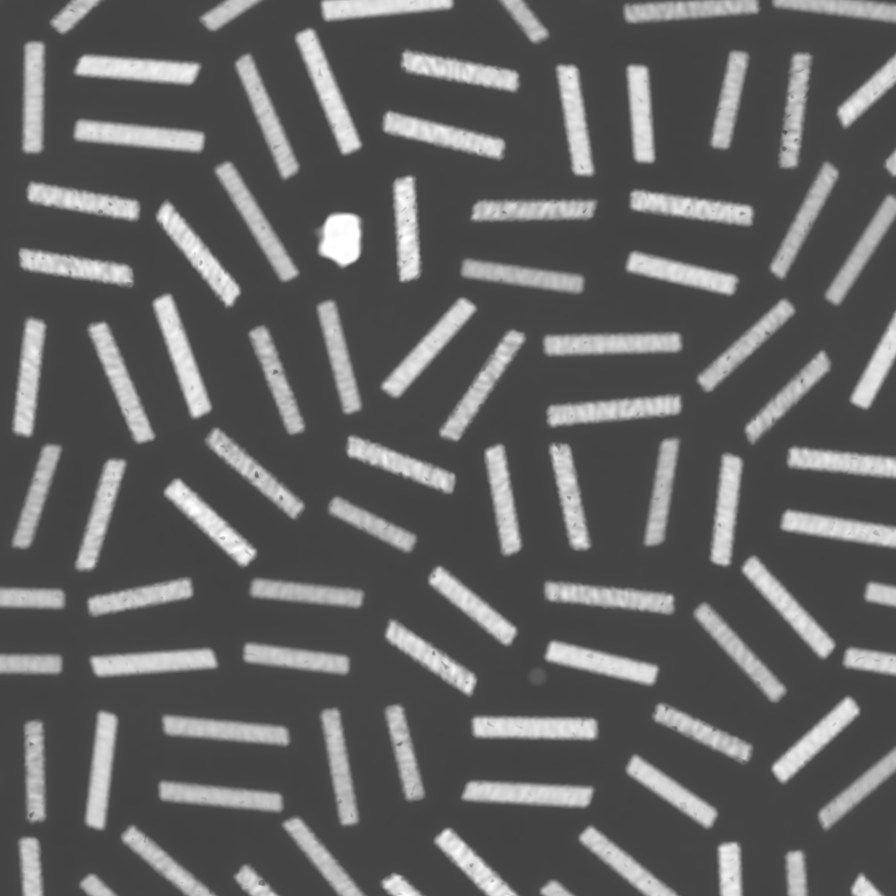
Write a WebGL 1 fragment shader that draws this pattern.

```glsl
precision highp float;
// Short pale rods in loose parallel pairs on dark grey, with one white fleck.
uniform vec2 u_resolution;

vec2 hash2(vec2 p) {
  p = vec2(dot(p, vec2(127.1, 311.7)), dot(p, vec2(269.5, 183.3)));
  return fract(sin(p) * 43758.545);
}

float gradientDot(vec2 corner, vec2 offset) {
  return dot(hash2(corner) * 2.0 - 1.0, offset);
}

// Gradient noise, roughly -0.7 to 0.7
float noise(vec2 p) {
  vec2 i = floor(p), f = fract(p);
  vec2 s = f * f * f * (f * (f * 6.0 - 15.0) + 10.0);
  vec2 e = vec2(1.0, 0.0);
  return mix(mix(gradientDot(i, f), gradientDot(i + e, f - e), s.x),
             mix(gradientDot(i + e.yx, f - e.yx), gradientDot(i + 1.0, f - 1.0), s.x), s.y);
}

// Stretch of a line, offset from the cell centre, that stays in a hexagon
vec2 clipToHexagon(vec2 axis, float offset, float inradius) {
  vec2 span = vec2(-0.085, 0.085);
  vec2 side = vec2(-offset * axis.y, offset * axis.x);
  for (int k = 0; k < 3; k++) {
    float a = float(k) * 1.0472;
    vec2 normal = vec2(cos(a), sin(a));
    float slope = dot(axis, normal);
    float shift = dot(side, normal) * (slope < 0.0 ? -1.0 : 1.0);
    slope = max(abs(slope), 0.001);
    span.x = max(span.x, -(inradius + shift) / slope);
    span.y = min(span.y, (inradius - shift) / slope);
  }
  return span;
}

float roundedBox(vec2 p, vec2 halfSize, float radius) {
  vec2 q = abs(p) - halfSize + radius;
  return length(max(q, 0.0)) + min(max(q.x, q.y), 0.0) - radius;
}

void main() {
  vec2 p = gl_FragCoord.xy / min(u_resolution.x, u_resolution.y);
  float spacing = 0.17, rowHeight = spacing * 0.866;

  float rodDist = 1.0, fleckDist = 1.0;
  vec2 rodUv = vec2(0.0), rodSeed = vec2(0.0);

  // Each hexagonal cell holds two nearly parallel rods
  for (int j = -1; j <= 1; j++) {
    float row = floor(p.y / rowHeight + 0.5) + float(j);
    float shift = 0.5 * mod(row, 2.0);
    for (int i = -1; i <= 1; i++) {
      vec2 cell = vec2(floor(p.x / spacing - shift + 0.5) + float(i), row);
      vec2 centre = vec2((cell.x + shift) * spacing, row * rowHeight);
      float angle = 9.0 * noise(centre * 3.3 + 5.3) + 1.3 * hash2(cell + 3.7).x;
      vec2 q = p - centre - 0.025 * vec2(noise(centre * 3.0), noise(centre * 3.0 + 17.4));

      for (int s = 0; s < 2; s++) {
        float side = float(s) * 2.0 - 1.0;
        vec2 seed = hash2(cell + side * 31.3 + 80.0);
        vec2 trim = hash2(cell + side * 12.9 + 140.0);
        float turn = angle + 0.2 * (seed.y - 0.5);
        vec2 axis = vec2(cos(turn), sin(turn));
        float offset = 0.037 * side;
        vec2 uv = vec2(dot(q, axis), dot(q, vec2(-axis.y, axis.x)) - offset);

        if (cell == vec2(2.0, 5.0) && s == 1) {
          fleckDist = length(uv) - 0.027 + 0.013 * noise(uv * 48.0 + 2.6);
          continue;
        }
        vec2 span = clipToHexagon(axis, offset, 0.07);
        span += 0.017 * vec2(trim.x * trim.x, -trim.y * trim.y);
        uv.x -= 0.5 * (span.x + span.y);
        uv.x += uv.y * (trim.x - trim.y) * 0.4;
        vec2 halfSize = vec2(0.5 * (span.y - span.x) + 0.006, 0.0093 + 0.0018 * seed.x);
        halfSize.y += 0.012 * uv.x * (trim.y - 0.5);
        float d = roundedBox(uv, halfSize, 0.0055);
        if (d < rodDist) {
          rodDist = d;
          rodUv = uv;
          rodSeed = seed;
        }
      }
    }
  }

  // Uneven outline and mottled surface, stronger on some rods
  float rough = mix(0.35, 1.3, rodSeed.y);
  vec2 grain = rodUv + rodSeed * 7.0;
  rodDist += 0.0017 * rough * noise(grain * 170.0);
  float rodTone = mix(0.66, 0.84, rodSeed.x) + 0.2 * rough * noise(grain * vec2(130.0, 80.0));
  rodTone += 0.06 * smoothstep(0.0, -0.009, rodDist);
  rodTone -= 0.22 * rough * smoothstep(0.25, 0.55, noise(grain * 105.0 + 9.0));

  // Dark ground with a faint spot and a glow along the edges
  float tone = 0.265 + 0.012 * noise(p * 6.0) + 0.004 * noise(p * 70.0);
  tone += 0.09 * smoothstep(0.014, 0.005, length(p - vec2(0.6, 0.245)));
  tone += 0.05 * exp(-max(min(rodDist, fleckDist), 0.0) / 0.005);

  tone = mix(tone, rodTone, smoothstep(0.0045, -0.004, rodDist));
  tone = mix(tone, 1.0 + 0.06 * noise(p * 90.0), smoothstep(0.005, -0.005, fleckDist));
  gl_FragColor = vec4(vec3(clamp(tone, 0.0, 1.0)), 1.0);
}
```
